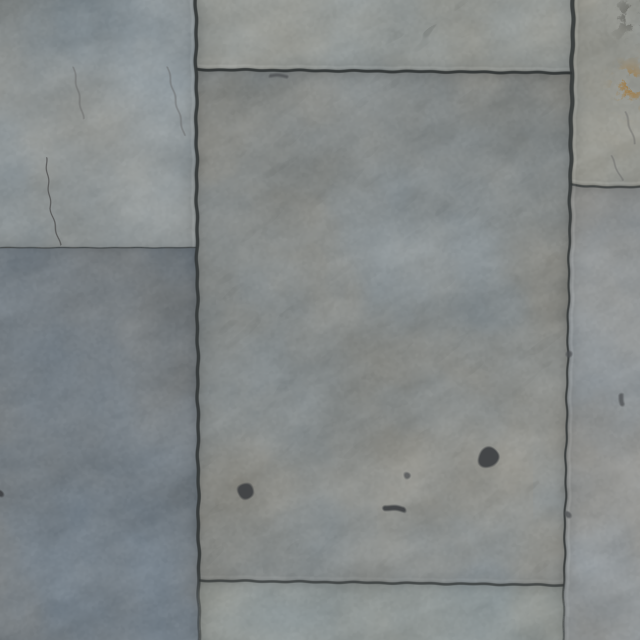
Reproduce this texture procedurally as a three.js fragment shader.

```glsl
varying vec2 vUv;

vec3 hash3(vec2 p) {
  vec3 q = vec3(dot(p, vec2(127.1, 311.7)), dot(p, vec2(269.5, 183.3)), dot(p, vec2(419.2, 371.9)));
  return fract(sin(q) * 43758.5);
}

// Smooth cellular noise: random cell values blended by distance
float cells(vec2 p) {
  float total = 0.0, weight = 0.0;
  for (int j = -1; j <= 1; j++) {
    for (int i = -1; i <= 1; i++) {
      vec2 id = floor(p) + vec2(float(i), float(j));
      vec3 h = hash3(id);
      vec2 d = id + h.xy - p;
      float w = exp(-5.0 * dot(d, d));
      total += w * h.z;
      weight += w;
    }
  }
  return total / weight - 0.5;
}

float layers(vec2 p, float gain) {
  float sum = 0.0, amp = 1.0;
  for (int i = 0; i < 4; i++) {
    sum += amp * cells(p);
    p = mat2(1.6, 1.2, -1.2, 1.6) * p + 7.3;
    amp *= gain;
  }
  return sum;
}

float segment(vec2 p, vec2 a, vec2 b) {
  vec2 d = b - a;
  return length(p - a - d * clamp(dot(p - a, d) / dot(d, d), 0.0, 1.0));
}

float stroke(float dist, float halfWidth, float soft) {
  return 1.0 - smoothstep(halfWidth - soft, halfWidth + soft, dist);
}

float blob(vec2 p, float x, float y, float w, float h) {
  vec2 d = (p - vec2(x, y)) / vec2(w, h);
  return exp(-dot(d, d));
}

float above(float value, float edge) {
  return smoothstep(edge - 0.001, edge + 0.001, value);
}

// Dark seam with a contact shadow and a pale worn rim
vec3 seam(vec3 col, float dist, float halfWidth, float depth, float rim, float mask) {
  col += rim * mask * stroke(abs(dist - 0.006), 0.002, 0.002);
  col *= 1.0 - 0.17 * depth * mask * exp(-abs(dist) / 0.01);
  return mix(col, vec3(0.20, 0.215, 0.215), depth * mask * stroke(abs(dist), halfWidth, 0.0014));
}

void main() {
  vec2 p = vUv;
  float wobble = 0.0007 * (sin(p.y * 61.0) + sin(p.y * 143.0 + 1.0));
  float ripple = 0.0005 * (sin(p.x * 70.0) + sin(p.x * 151.0));

  // Signed distances to the seams
  float leftX = p.x - 0.311 + 0.005 * p.y - wobble;
  float rightX = p.x - 0.880 - 0.0155 * p.y - wobble;
  float leftY = p.y - 0.613 - ripple * 0.5;
  float topY = p.y - 0.894 + 0.009 * p.x - ripple;
  float lowY = p.y - 0.097 + 0.013 * p.x - ripple;
  float rightY = p.y - 0.708 - ripple - 0.004 * smoothstep(0.92, 0.89, p.x);

  // Slab regions and colours
  float inLeft = 1.0 - above(leftX, 0.0);
  float inRight = above(rightX, 0.0);
  float inMid = (1.0 - inLeft) * (1.0 - inRight);
  float upLeft = above(leftY, 0.0);
  float upMid = above(topY, 0.0);
  float lowMid = 1.0 - above(lowY, 0.0);
  float upRight = above(rightY, 0.0);
  float center = inMid * (1.0 - upMid) * (1.0 - lowMid);
  vec3 leftCol = mix(vec3(0.465, 0.493, 0.513), vec3(0.557, 0.582, 0.588), upLeft);
  vec3 midCol = mix(vec3(0.535, 0.55, 0.545), vec3(0.575, 0.597, 0.593), upMid);
  midCol = mix(midCol, vec3(0.55, 0.573, 0.565), lowMid);
  vec3 rightCol = mix(vec3(0.568, 0.58, 0.58), vec3(0.575, 0.585, 0.567), upRight);
  vec3 col = mix(mix(midCol, leftCol, inLeft), rightCol, inRight);

  // Broad tonal patches
  col += inLeft * (0.03 * blob(p, 0.15, 0.12, 0.1, 0.1) - 0.075 * blob(p, 0.06, 1.02, 0.2, 0.11));
  col += inLeft * upLeft * 0.045 * blob(p, 0.21, 0.8, 0.07, 0.16);
  col -= inLeft * (1.0 - upLeft) * 0.025 * blob(p, 0.25, 0.58, 0.16, 0.07);
  float dark = blob(p, 0.48, 0.73, 0.09, 0.07) + blob(p, 0.6, 0.4, 0.08, 0.07);
  dark += blob(p, 0.83, 0.82, 0.1, 0.06) + blob(p, 0.36, 0.84, 0.08, 0.06);
  dark += 0.7 * blob(p, 0.37, 0.2, 0.05, 0.04);
  float light = blob(p, 0.68, 0.22, 0.2, 0.12) + blob(p, 0.62, 0.58, 0.14, 0.12);
  col += center * (0.022 * light - 0.04 * dark);

  // Mottling, slanted streaks, warm tint and fine grain
  float seed = inLeft * (3.0 + 5.0 * upLeft) + inRight * (17.0 + 4.0 * upRight) + upMid * inMid * 11.0;
  vec2 slant = mat2(0.9, -0.4, 0.4, 0.9) * p;
  col += 0.052 * layers(p * vec2(8.0, 11.0) + seed, 0.6);
  col += 0.03 * layers(slant * vec2(14.0, 38.0) + seed, 0.5);
  col += 0.022 * cells(p * 190.0);
  col += vec3(0.03, 0.006, -0.022) * layers(p * 6.0 + 31.0 + seed, 0.5);
  float scuffs = smoothstep(0.22, 0.42, cells(mat2(0.8, -0.6, 0.6, 0.8) * p * vec2(30.0, 90.0)));
  col -= 0.055 * scuffs * (inMid * upMid * blob(p, 0.68, 0.94, 0.07, 0.06) + 0.25 * center);

  // Seams
  float fade = mix(0.6, 1.0, smoothstep(0.05, 0.12, p.y));
  float gap = 0.0016 + 0.0016 * smoothstep(0.55, 0.8, p.y);
  col = seam(col, leftY, 0.001, 0.65, 0.0, inLeft);
  col = seam(col, topY, 0.0022, 0.95, 0.05, inMid);
  col = seam(col, lowY, 0.002, 0.75, 0.03, inMid);
  col = seam(col, rightY, 0.0018, 0.75, 0.05, inRight);
  col = seam(col, -leftX, 0.0026, 0.92, 0.05 * upLeft, fade);
  col = seam(col, rightX, gap, 0.88, 0.055, fade);

  // Cracks and scratches
  vec2 q = p + 0.0012 * vec2(sin(p.y * 190.0), sin(p.x * 170.0));
  vec2 bend = vec2(0.079, 0.675);
  float crack = min(segment(q, vec2(0.072, 0.753), bend), segment(q, bend, vec2(0.094, 0.617)));
  float scratch = segment(q, vec2(0.115, 0.895), vec2(0.13, 0.815));
  scratch = min(scratch, segment(q, vec2(0.262, 0.895), vec2(0.288, 0.788)));
  scratch = min(scratch, segment(q, vec2(0.977, 0.825), vec2(0.992, 0.775)));
  scratch = min(scratch, segment(q, vec2(0.955, 0.755), vec2(0.972, 0.72)));
  col = mix(col, vec3(0.31), 0.8 * stroke(crack, 0.001, 0.0012));
  col = mix(col, vec3(0.39), 0.45 * stroke(scratch, 0.0014, 0.0016));

  // Pits and chips
  float pit = min(length(q - vec2(0.384, 0.233)) - 0.0125, length(q - vec2(0.763, 0.285)) - 0.016);
  pit = min(pit, segment(q, vec2(0.603, 0.207), vec2(0.631, 0.204)) - 0.004);
  pit = min(pit, length(q - vec2(0.0, 0.229)) - 0.005);
  float chip = min(length(q - vec2(0.635, 0.258)), length(q - vec2(0.889, 0.447)));
  chip = min(chip, length(q - vec2(0.887, 0.196))) - 0.005;
  chip = min(chip, segment(q, vec2(0.97, 0.383), vec2(0.973, 0.37)) - 0.0035);
  chip = min(chip, segment(q, vec2(0.422, 0.882), vec2(0.447, 0.881)) - 0.0025);
  col = mix(col, vec3(0.24, 0.25, 0.26), 0.92 * stroke(pit, 0.0, 0.0025));
  col = mix(col, vec3(0.30, 0.31, 0.32), 0.75 * stroke(chip, 0.0, 0.0025));

  // Rust and dark specks
  float rough = smoothstep(-0.05, 0.28, layers(p * 55.0, 0.6));
  float rust = rough * inRight * blob(p, 0.985, 0.865, 0.022, 0.03);
  float grime = rough * inRight * blob(p, 0.985, 0.975, 0.025, 0.03);
  col = mix(col, vec3(0.62, 0.47, 0.25), 0.85 * rust);
  col = mix(col, vec3(0.33, 0.33, 0.31), 0.6 * grime);
  gl_FragColor = vec4(col, 1.0);
}
```
